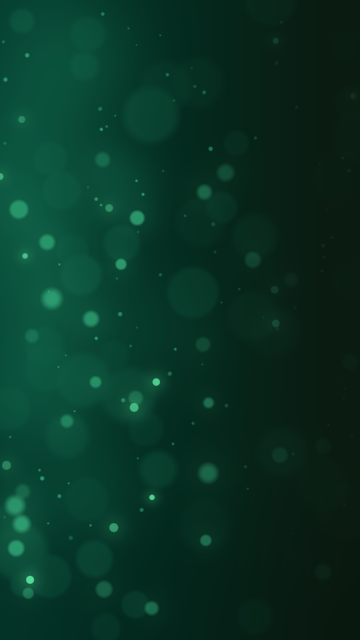
This background is drawn by a Shadertoy shader. Its source:

```glsl
// Emerald bokeh: light falls off from a glowing left side to a dark right side.
// Broad gaussian glows tint the gradient; hashed layers of discs, lights and
// specks are scattered over it, denser and brighter towards the left.

#define LARGE_COUNT 46
#define MEDIUM_COUNT 30
#define LIGHT_COUNT 14
#define SPECK_COUNT 84
#define GLOW_STRENGTH 0.42
#define LARGE_STRENGTH 0.24
#define MEDIUM_STRENGTH 0.72
#define SPECK_STRENGTH 0.75

const vec3 LEFT_GREEN  = vec3(0.015, 0.225, 0.170);
const vec3 MID_GREEN   = vec3(0.012, 0.165, 0.120);
const vec3 RIGHT_GREEN = vec3(0.040, 0.105, 0.065);
const vec3 GLOW_GREEN  = vec3(0.070, 0.440, 0.320);
const vec3 DISC_GREEN  = vec3(0.100, 0.500, 0.360);
const vec3 LIGHT_GREEN = vec3(0.240, 0.760, 0.540);
const vec3 SPARK_GREEN = vec3(0.380, 0.950, 0.660);

vec3 hash3(vec2 seed) {
    vec3 q = fract(seed.xyx * vec3(0.1031, 0.1030, 0.0973));
    q += dot(q, q.yxz + 33.33);
    return fract((q.xxy + q.yzz) * q.zyx);
}

float glow(vec2 p, vec2 center, float radius) {
    vec2 d = (p - center) / radius;
    return exp(-dot(d, d));
}

// Coverage of hashed discs: heights are stratified over yRange,
// a higher bias crowds them to the left.
float scatter(vec2 p, float width, int count, float seed, vec2 radii,
              vec2 yRange, float bias, float softness, float halo) {
    float clear = 1.0;
    for (int i = 0; i < count; i++) {
        vec3 place = hash3(vec2(float(i) + 1.0, seed));
        vec3 look = hash3(vec2(float(i) + 1.0, seed + 57.0));
        float u = pow(place.x, bias);
        float v = mix(yRange.x, yRange.y, (float(i) + place.y) / float(count));
        vec2 center = vec2(u * width, v);

        float radius = mix(radii.x, radii.y, look.x);
        float edge = max(radius * softness * mix(0.5, 1.0, look.y),
                         1.0 / iResolution.y);
        float dist = length(p - center);
        float disc = 1.0 - smoothstep(radius - edge, radius + edge, dist);
        disc = max(disc, halo * glow(p, center, radius * 2.8));

        float fade = mix(1.0, 0.12, smoothstep(0.35, 0.9, u));
        clear *= 1.0 - disc * fade * mix(0.35, 1.0, look.z);
    }
    return 1.0 - clear;
}

void mainImage(out vec4 fragColor, in vec2 fragCoord) {
    vec2 uv = fragCoord / iResolution.xy;
    vec2 p = fragCoord / iResolution.y;
    float width = iResolution.x / iResolution.y;

    // Horizontal falloff, slightly deeper at the bottom
    vec3 color = mix(LEFT_GREEN, MID_GREEN, smoothstep(0.0, 0.52, uv.x));
    color = mix(color, RIGHT_GREEN, smoothstep(0.4, 1.0, uv.x));
    color *= mix(0.88, 1.0, smoothstep(0.0, 0.3, uv.y));

    // Broad light pools along the left side
    vec2 g = vec2(uv.x * 0.5625, uv.y);
    float pools = glow(g, vec2(0.10, 0.91), 0.115)
                + glow(g, vec2(0.03, 0.74), 0.120)
                + glow(g, vec2(0.05, 0.58), 0.120)
                + glow(g, vec2(0.05, 0.40), 0.100)
                + 0.7 * glow(g, vec2(0.19, 0.71), 0.060)
                + 0.5 * glow(g, vec2(0.13, 0.23), 0.090)
                + 0.4 * glow(g, vec2(0.22, 0.48), 0.110);
    color = mix(color, GLOW_GREEN, min(pools * GLOW_STRENGTH, 0.7));

    // Large, faint, out-of-focus discs
    float large = scatter(p, width, LARGE_COUNT, 11.0, vec2(0.018, 0.044),
                          vec2(0.0, 1.0), 1.45, 0.28, 0.0);
    color = mix(color, DISC_GREEN, large * LARGE_STRENGTH);

    // Medium blurred lights, mostly in the lower two thirds
    float medium = scatter(p, width, MEDIUM_COUNT, 23.0, vec2(0.008, 0.015),
                           vec2(0.03, 0.76), 1.7, 0.55, 0.12);
    color = mix(color, LIGHT_GREEN, medium * MEDIUM_STRENGTH);

    // Small crisp lights with halos
    float lights = scatter(p, width, LIGHT_COUNT, 37.0, vec2(0.004, 0.0075),
                           vec2(0.06, 0.96), 1.9, 0.25, 0.20);
    color = mix(color, SPARK_GREEN, lights * 0.95);

    // Fine specks reaching further right
    float specks = scatter(p, width, SPECK_COUNT, 71.0, vec2(0.0010, 0.0032),
                           vec2(0.15, 0.98), 1.1, 0.45, 0.0);
    color = mix(color, LIGHT_GREEN, specks * SPECK_STRENGTH);

    fragColor = vec4(color, 1.0);
}
```
